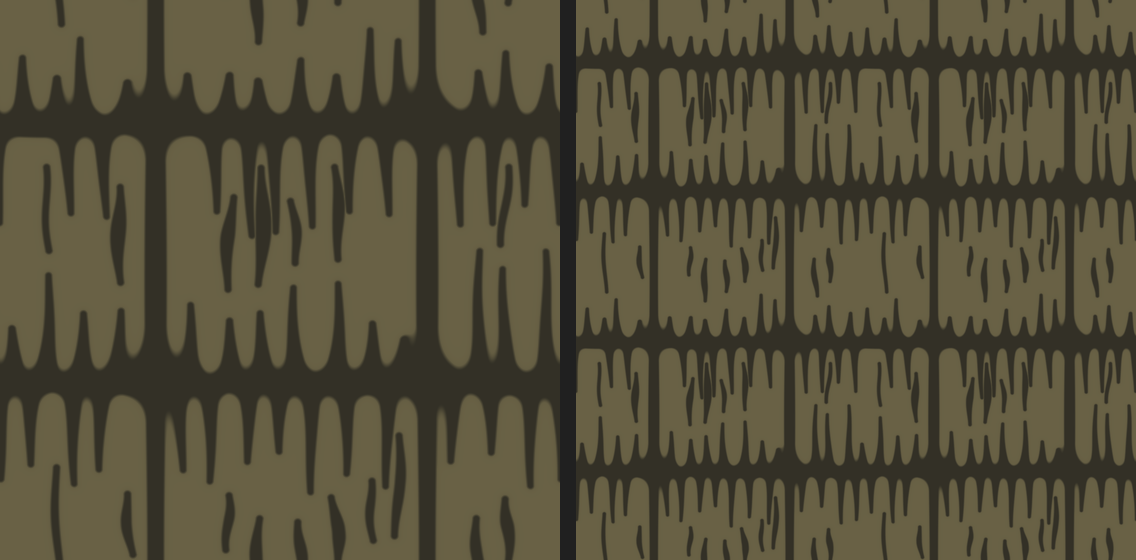
Left: one tile. Right: repeated 2 by 2.
Reproduce this pattern procedurally as a Shadertoy shader.

```glsl
// Tiling dark bars and dripping bands: two by two, fringed with spikes and loose slivers.

const float SLOTS = 16.0;      // spike slots across the tile
const float LOW_BAND = 0.315;  // height of the lower band
const float LOW_GAP = 0.461;   // distance from lower band to upper band

vec4 hash4(vec2 cell, float seed) {
    vec4 n = vec4(127.1, 269.5, 419.2, 371.9) * (cell.x + 1.0)
           + vec4(311.7, 183.3, 97.4, 231.1) * (cell.y + 1.0) + seed * 17.3;
    return fract(sin(n) * 4375.85);
}

float smoothMin(float a, float b, float k) {
    float h = max(k - abs(a - b), 0.0) / k;
    return min(a, b) - h * h * k * 0.25;
}

// Wrapped distance to the nearer bar's centre line
float barOffset(float x) {
    vec2 d = abs(fract(x - vec2(0.278, 0.763) + 0.5) - 0.5);
    return min(d.x, d.y);
}

// Rounded spike rising from h = 0, flared at its root
float spike(float dx, float h, float len, float flare) {
    float taper = 1.0 - clamp(h / len, 0.0, 1.0);
    float halfWidth = 0.006 + 0.007 * taper + flare * exp(-h / 0.03);
    return length(vec2(dx, max(h - len, 0.0))) - halfWidth;
}

// Loose upright sliver between two heights, with an uneven belly
float sliver(float dx, float h, float bottom, float top, vec4 r) {
    float t = clamp((h - bottom) / (top - bottom), 0.0, 1.0);
    float bend = (r.x - 0.5) * 0.024 * (t - 0.5) + 0.004 * sin(5.0 * t + 6.28 * r.y);
    float belly = 0.008 * r.z * smoothstep(0.0, 0.4 + 0.3 * r.w, t) * smoothstep(1.0, 0.55, t);
    return length(vec2(dx - bend, h - mix(bottom, top, t))) - 0.0065 - belly;
}

float patternDistance(vec2 p) {
    // Split the tile into the two gaps between bands
    float y = fract(p.y - LOW_BAND);
    float row = step(LOW_GAP, y);
    float gap = mix(LOW_GAP, 1.0 - LOW_GAP, row);
    float above = y - row * LOW_GAP;
    float below = gap - above;

    // Bars filleted into the bands
    float bar = barOffset(p.x) - 0.0175 + 0.0025 * cos(6.2832 * p.y);
    float ripple = 0.003 * sin(6.2832 * (3.0 * p.x + 0.4 * row));
    float rising = smoothMin(above - 0.016 + ripple, bar, 0.09);
    float hanging = smoothMin(below - 0.019 - ripple, bar, 0.05);
    float loose = 1.0;

    float home = floor(p.x * SLOTS);
    for (float i = -2.0; i <= 2.0; i++) {
        float slot = home + i;
        vec2 cell = vec2(mod(slot, SLOTS), row);
        vec4 a = hash4(cell, 1.0);
        vec4 b = hash4(cell, 2.0);
        vec4 c = hash4(cell, 3.0);

        // Rising spikes, longer above the lower band
        float x = (slot + 0.5 + 0.36 * (a.x - 0.5)) / SLOTS;
        float len = mix(0.075, mix(0.25, 0.17, row), a.y);
        float lean = (a.z - 0.5) * 0.05 * above + 0.002 * sin(28.0 * above + 6.28 * a.w);
        float room = barOffset(x);
        if (room > 0.036)
            rising = smoothMin(rising, spike(p.x - x - lean, above, len, 0.024), 0.025);

        // Slivers floating beyond the rising tips
        float bottom = mix(len + 0.045, max(len + 0.045, gap - 0.27), b.x);
        float top = min(bottom + mix(0.09, 0.21, b.y), gap - 0.075);
        if (room > 0.046 && b.z < 0.72 && top > bottom + 0.05)
            loose = min(loose, sliver(p.x - x, above, bottom, top, c));

        // Hanging spikes, set half a slot aside
        x = (slot + 0.3 * (c.x - 0.5)) / SLOTS;
        len = mix(0.12, 0.205, c.y);
        lean = (c.z - 0.5) * 0.07 * below + 0.002 * sin(25.0 * below + 6.28 * c.w);
        if (barOffset(x) > 0.034 && b.w < 0.93)
            hanging = smoothMin(hanging, spike(p.x - x - lean, below, len, 0.014), 0.022);
    }
    return min(min(rising, hanging), loose);
}

void mainImage(out vec4 fragColor, in vec2 fragCoord) {
    vec2 p = fragCoord / iResolution.xy;
    float d = patternDistance(p);

    // Soft painted edge with a faint halo
    float soft = max(0.0032, 0.75 / iResolution.y);
    float ink = 1.0 - smoothstep(-soft, soft, d);
    ink = max(ink, 0.16 * exp(-max(d, 0.0) / 0.003));
    vec3 color = mix(vec3(0.41, 0.38, 0.27), vec3(0.20, 0.19, 0.15), ink);
    fragColor = vec4(color, 1.0);
}
```
